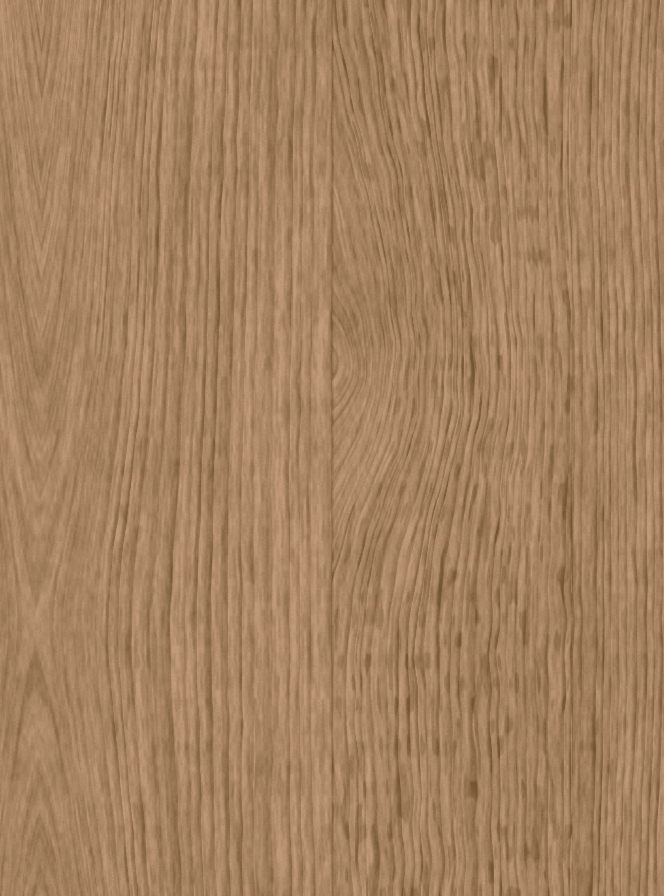
Give the GLSL for this texture, as a WebGL 2 fragment shader.

```glsl
#version 300 es
precision highp float;

uniform vec2 u_resolution;
out vec4 fragColor;

#define DARK_WOOD vec3(0.495, 0.368, 0.232)
#define LIGHT_WOOD vec3(0.735, 0.585, 0.455)
#define SEAM_LEFT 0.371
#define SEAM_RIGHT 0.638
#define KNOT vec2(0.385, 0.595)
#define BASE_TONE 0.80
#define RING_DEPTH 0.56
#define FIBRE_DEPTH 0.38
#define PORE_DEPTH 0.34

float hash(vec2 p) {
    vec3 q = fract(vec3(p.xyx) * 0.1031);
    q += dot(q, q.yzx + 33.33);
    return fract((q.x + q.y) * q.z);
}

float noise(vec2 p) {
    vec2 cell = floor(p), f = fract(p);
    f = f * f * (3.0 - 2.0 * f);
    float low = mix(hash(cell), hash(cell + vec2(1, 0)), f.x);
    float high = mix(hash(cell + vec2(0, 1)), hash(cell + vec2(1, 1)), f.x);
    return mix(low, high, f.y);
}

// Elliptical falloff around the origin
float bump(vec2 d, vec2 radius) {
    d /= radius;
    return exp(-dot(d, d));
}

// Tall pointed arches that open away from a waist
float cathedralField(vec2 p) {
    float dx = p.x - 0.043;
    float dy = p.y - 0.30;
    float rise = sqrt(dy * dy + 0.006);
    return sqrt(dx * dx + 0.0005) - 0.29 * rise * exp(-abs(dx) * 9.0);
}

// Upright grain pushed aside by a knot
float knotField(vec2 p) {
    vec2 d = p - KNOT;
    float reach = mix(0.17, 0.30, smoothstep(-0.1, 0.1, d.y));
    float push = 0.095 * bump(d, vec2(0.14, reach));
    return p.x - push - 0.035 * bump(d, vec2(0.034, 0.055));
}

// Growth lines: slow darkening, then a sharp edge
float growthLines(float field, float y, float frequency) {
    float ring = field * frequency;
    ring += 1.1 * noise(vec2(ring * 0.55, 4.0));
    float id = floor(ring), s = fract(ring);
    float edge = clamp(fwidth(field) * frequency, 0.07, 0.3);
    float valley = smoothstep(0.40, 0.88, s) * (1.0 - smoothstep(1.0 - edge, 1.0, s));
    float strength = 0.45 + 0.55 * hash(vec2(id, 17.0));
    return valley * strength * (0.7 + 0.6 * noise(vec2(id * 3.7, y * 14.0)));
}

void main() {
    vec2 p = gl_FragCoord.xy / u_resolution.y;
    float pixel = 1.0 / u_resolution.y;
    float inMiddle = step(SEAM_LEFT, p.x) * step(p.x, SEAM_RIGHT);
    float inRight = step(SEAM_RIGHT, p.x);

    // Slow drift and small wobble of the grain
    vec2 q = p;
    q.x += 0.012 * (noise(p * vec2(7.0, 3.5) + 9.0) - 0.5);
    q.x += mix(0.0022, 0.0050, inMiddle) * (noise(p * vec2(45.0, 26.0)) - 0.5);

    float leftField = cathedralField(q);
    float middleField = knotField(q);
    float field = mix(leftField, middleField, inMiddle);
    field = mix(field, q.x, inRight) + 2.0 + inMiddle * 3.0 + inRight * 6.0;
    float frequency = 60.0 + 24.0 * inMiddle + 42.0 * inRight;

    // Softer lines inside the arches and around the knot
    float arch = (1.0 - inMiddle) * (1.0 - smoothstep(0.03, 0.10, abs(p.x - 0.043)));
    float knot = inMiddle * bump(p - KNOT, vec2(0.075, 0.20));
    float calm = 1.0 - 0.55 * max(arch, knot);
    float lines = growthLines(field, p.y, frequency) * calm;

    // Fibres and short pores along the grain
    float fibre = noise(vec2(field * 330.0, p.y * 22.0)) - 0.5;
    fibre += 0.7 * (noise(vec2(p.x * 420.0, p.y * 120.0)) - 0.5);
    float speckle = hash(floor(p * 512.0)) - 0.5;
    float pores = smoothstep(0.60, 0.82, noise(vec2(field * 230.0 + 31.0, p.y * 42.0)));
    pores *= 0.55 + 0.45 * inMiddle;

    // Broad changes of tone
    float cloud = noise(p * vec2(9.0, 4.0) + 21.0) - 0.5;
    float bands = noise(vec2(field * 32.0, p.y * 2.0)) - 0.5;
    float stain = bump(p - KNOT - vec2(0.01, 0.055), vec2(0.045, 0.04));
    stain += 0.6 * bump(p - KNOT + vec2(-0.03, 0.21), vec2(0.035, 0.025));

    float tone = BASE_TONE - RING_DEPTH * lines + FIBRE_DEPTH * fibre;
    tone += 0.10 * speckle - PORE_DEPTH * pores * calm;
    tone += 0.14 * cloud + 0.20 * bands - 0.20 * stain * inMiddle - 0.07 * arch;

    // Seams between the planks
    float seamWidth = 0.0012 + pixel;
    tone -= 0.40 * (1.0 - smoothstep(0.0, seamWidth, abs(p.x - SEAM_LEFT)));
    tone -= 0.18 * (1.0 - smoothstep(0.0, seamWidth, abs(p.x - SEAM_RIGHT)));

    fragColor = vec4(mix(DARK_WOOD, LIGHT_WOOD, clamp(tone, -0.15, 1.08)), 1.0);
}
```
